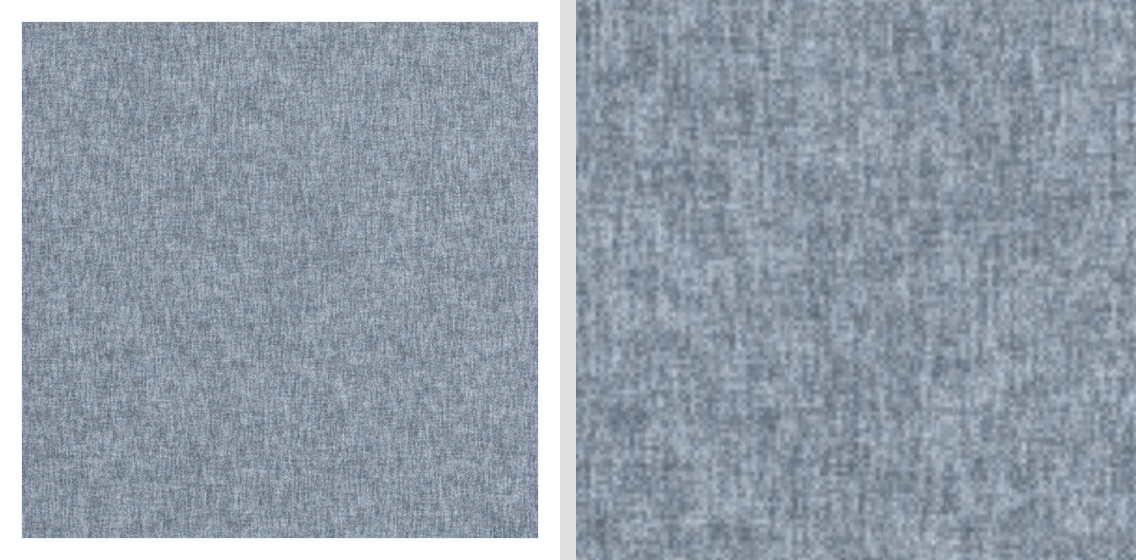
Left: the whole. Right: its middle third, enlarged.
This texture is drawn by a three.js fragment shader. Its source:

```glsl
varying vec2 vUv;

#define MARGIN 0.039
#define EDGE_SOFTNESS 0.0012
#define CLOTH_COLOR vec3(0.545, 0.590, 0.642)
#define WARP_SCALE vec2(300.0, 62.0)
#define WEFT_SCALE vec2(270.0, 48.0)
#define GRAIN_SCALE 390.0
#define WARP_CONTRAST 0.155
#define WEFT_CONTRAST 0.085
#define GRAIN_CONTRAST 0.175
#define MOTTLE_CONTRAST 0.055
#define FLECK_BRIGHTNESS 0.07

float hash(vec2 p) {
  vec3 q = fract(p.xyx * 0.1031);
  q += dot(q, q.yzx + 33.33);
  return fract((q.x + q.y) * q.z);
}

float valueNoise(vec2 p) {
  vec2 cell = floor(p);
  vec2 f = fract(p);
  f = f * f * (3.0 - 2.0 * f);
  float low = mix(hash(cell), hash(cell + vec2(1.0, 0.0)), f.x);
  float high = mix(hash(cell + vec2(0.0, 1.0)), hash(cell + 1.0), f.x);
  return mix(low, high, f.y);
}

// Shade along one yarn, shifted at random so that neighbours do not line up
float yarn(float index, float along) {
  along += 17.0 * hash(vec2(index, 7.0));
  float cell = floor(along);
  float f = smoothstep(0.0, 1.0, along - cell);
  return mix(hash(vec2(index, cell)), hash(vec2(index, cell + 1.0)), f);
}

// Parallel yarns running along y, blended into each other
float yarns(vec2 p) {
  float index = floor(p.x);
  float f = smoothstep(0.0, 1.0, p.x - index);
  return mix(yarn(index, p.y), yarn(index + 1.0, p.y), f);
}

// Soft cloudy patches in three sizes
float mottle(vec2 p) {
  float sum = 0.0;
  float weight = 0.5;
  for (int i = 0; i < 3; i++) {
    sum += weight * (valueNoise(p) - 0.5);
    p = p * 2.3 + 19.0;
    weight *= 0.8;
  }
  return sum;
}

vec3 cloth(vec2 uv) {
  float warp = yarns(uv * WARP_SCALE);
  float weft = yarns(uv.yx * WEFT_SCALE + 400.0);
  float grain = valueNoise(uv * GRAIN_SCALE + 90.0);

  float shade = WARP_CONTRAST * (warp - 0.5);
  shade += WEFT_CONTRAST * (weft - 0.5);
  shade += GRAIN_CONTRAST * (grain - 0.5);
  shade += MOTTLE_CONTRAST * mottle(uv * vec2(16.0, 20.0));

  // Sparse pale fibres
  float fleck = yarns(uv * vec2(240.0, 110.0) + 800.0);
  shade += FLECK_BRIGHTNESS * smoothstep(0.85, 1.0, fleck);

  // Light falls from the upper right
  shade += 0.028 * (uv.x - 0.5) + 0.018 * (uv.y - 0.5);

  // Slight drift between cool and neutral fibres
  float tint = valueNoise(uv * vec2(170.0, 90.0) + 50.0) - 0.5;
  return CLOTH_COLOR + shade + tint * vec3(0.016, 0.0, -0.014);
}

void main() {
  // Square swatch on a white ground
  vec2 fromCenter = abs(vUv - 0.5);
  float outside = max(fromCenter.x, fromCenter.y) - (0.5 - MARGIN);
  float swatch = 1.0 - smoothstep(-EDGE_SOFTNESS, EDGE_SOFTNESS, outside);
  gl_FragColor = vec4(mix(vec3(1.0), cloth(vUv), swatch), 1.0);
}
```
